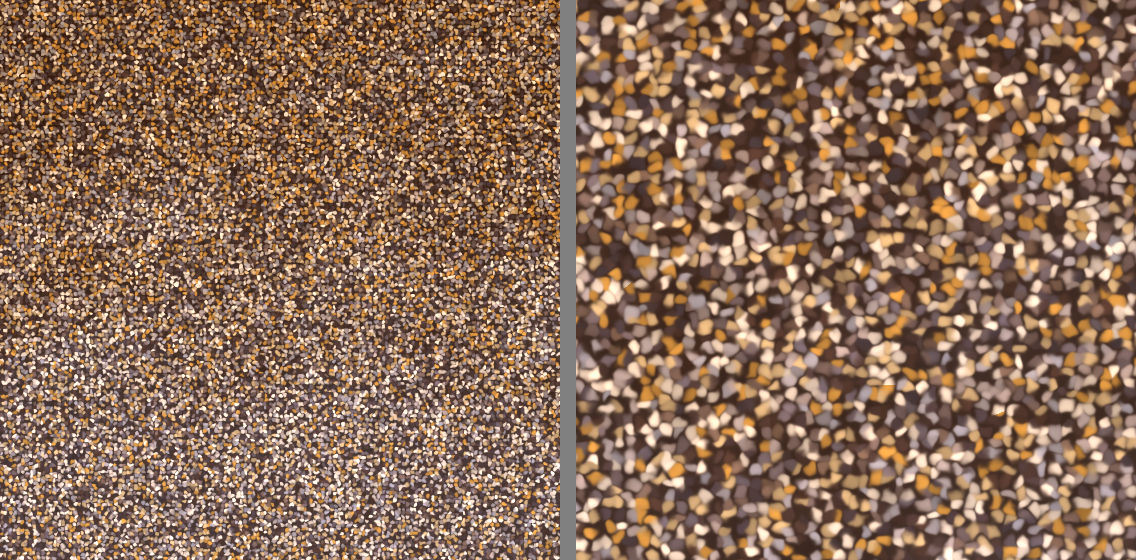
Left, the full canvas; right, a detail of the centre.
Write a WebGL 2 fragment shader that draws this texture.

```glsl
#version 300 es
precision highp float;

uniform vec2 u_resolution;
out vec4 fragColor;

// Three random values in 0..1 for an integer cell and a seed
vec3 hash3(vec2 cell, int seed) {
    uvec3 v = uvec3(ivec3(ivec2(floor(cell)), seed)) * 1664525u + 1013904223u;
    v.x += v.y * v.z; v.y += v.z * v.x; v.z += v.x * v.y;
    v ^= v >> 16u;
    v.x += v.y * v.z; v.y += v.z * v.x; v.z += v.x * v.y;
    return vec3(v >> 8u) / 16777216.0;
}

float cornerSlope(vec2 cell, vec2 offset) {
    float angle = 6.2832 * hash3(cell, 7).x;
    return dot(vec2(cos(angle), sin(angle)), offset);
}

float gradientNoise(vec2 p) {
    vec2 i = floor(p), f = p - i;
    vec2 s = f * f * f * (f * (f * 6.0 - 15.0) + 10.0);
    vec2 e = vec2(1.0, 0.0);
    return mix(mix(cornerSlope(i, f), cornerSlope(i + e, f - e), s.x),
               mix(cornerSlope(i + e.yx, f - e.yx), cornerSlope(i + 1.0, f - 1.0), s.x), s.y);
}

// Mineral colour chosen by a random value; warm areas hold more amber
vec3 grainColour(float pick, float shade, float warmth) {
    float amberShare = 0.08 + 0.11 * warmth;
    vec3 colour = vec3(1.02, 0.92, 0.83);
    if (pick < 0.18) colour = mix(vec3(0.33, 0.22, 0.17), vec3(0.32, 0.26, 0.28), shade);
    else if (pick < 0.34) colour = mix(vec3(0.54, 0.41, 0.33), vec3(0.48, 0.42, 0.46), shade);
    else if (pick < 0.52) colour = mix(vec3(0.76, 0.65, 0.60), vec3(0.68, 0.65, 0.69), shade);
    else if (pick < 0.67) colour = vec3(0.86, 0.71, 0.51);
    else if (pick < 0.67 + amberShare) colour = vec3(0.85, 0.60, 0.27);
    return colour * (0.84 + 0.32 * fract(shade * 7.0));
}

void main() {
    vec2 uv = gl_FragCoord.xy / u_resolution.y;

    // Broad drift from pale and cool below to dark and warm above
    vec2 slant = vec2(uv.x + 0.3 * uv.y, uv.y - 0.2 * uv.x + 1.0);
    float drift = gradientNoise(slant * vec2(2.5, 6.0) + 11.0)
                + 0.5 * gradientNoise(slant * vec2(8.0, 15.0) + 31.0);
    float warmth = smoothstep(0.1, 1.0, uv.y + 0.35 * drift);
    float clump = gradientNoise(uv * 34.0 + 5.0);

    // Slight warp roughens the grain outlines
    vec2 p = uv * 138.0 + 3.0;
    p += 0.4 * vec2(gradientNoise(p * 1.1), gradientNoise(p * 1.1 + 57.0));

    // Soft grains of random size, stretch and direction
    vec3 colourSum = vec3(0.0);
    float weightSum = 0.0;
    for (int y = -1; y <= 1; y++) {
        for (int x = -1; x <= 1; x++) {
            vec2 cell = floor(p) + vec2(x, y);
            vec3 place = hash3(cell, 1);
            vec3 kind = hash3(cell, 2);
            vec2 d = p - cell - 0.13 - 0.74 * place.xy;
            float angle = 6.2832 * place.z;
            vec2 axis = vec2(cos(angle), sin(angle));
            vec2 local = vec2(dot(d, axis), dot(d, vec2(-axis.y, axis.x)));
            local *= vec2(0.87, 1.18);
            float weight = exp(-mix(9.0, 17.0, kind.z) * dot(local, local));
            colourSum += weight * grainColour(kind.x, kind.y, warmth);
            weightSum += weight;
        }
    }

    // Dark gaps show where the grains thin out
    vec3 gap = mix(vec3(0.26, 0.20, 0.18), vec3(0.22, 0.12, 0.07), warmth);
    vec3 colour = (colourSum + 0.045 * gap) / (weightSum + 0.045);

    colour *= mix(vec3(1.07, 1.06, 1.09), vec3(0.97, 0.90, 0.80), warmth);
    colour *= 1.0 + 0.2 * clump;
    fragColor = vec4(clamp(colour, 0.0, 1.0), 1.0);
}
```
